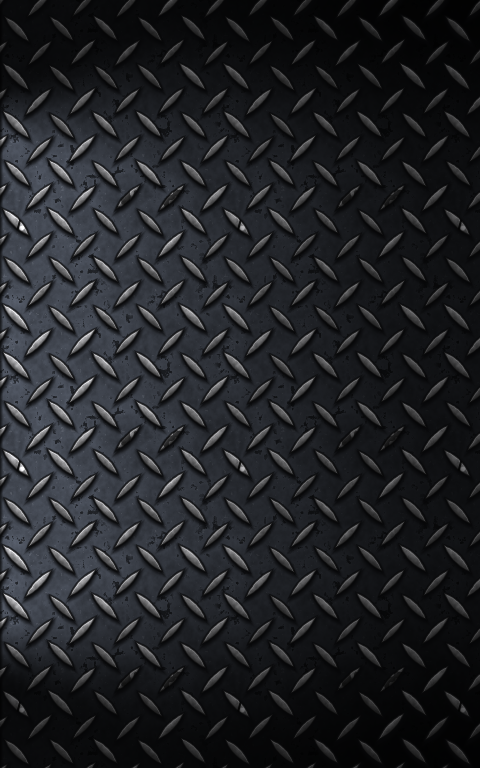
Write a WebGL 2 fragment shader that draws this texture.

```glsl
#version 300 es
precision highp float;
// Worn dark steel tread plate with alternating slanted lozenges, lit from the left.
uniform vec2 u_resolution;
out vec4 fragColor;

#define PITCH vec2(0.0919, 0.1004)    // lozenge spacing, in canvas widths
#define ORIGIN vec2(0.0354, 0.6365)   // centre of one falling lozenge
#define TILE 5.0                      // cells before the wear repeats
#define HALF_LENGTH 0.0375
#define HALF_WIDTH 0.0086
#define STEEL vec3(0.285, 0.307, 0.350)
#define FACE vec3(0.62, 0.62, 0.63)
#define SHADOW vec3(0.022, 0.023, 0.028)

float hash(vec2 p) {
  p = fract(p * vec2(0.1031, 0.1137));
  p += dot(p, p.yx + 33.33);
  return fract((p.x + p.y) * p.x * 7.31);
}

// Value noise that wraps every n cells; t spans one wear tile
float noise(vec2 t, float n) {
  vec2 p = t * n, i = floor(p), f = fract(p);
  f = f * f * (3.0 - 2.0 * f);
  vec2 a = mod(i, n), b = mod(i + 1.0, n);
  return mix(mix(hash(a), hash(vec2(b.x, a.y)), f.x),
             mix(hash(vec2(a.x, b.y)), hash(b), f.x), f.y);
}

float fbm(vec2 t, float n) {
  float sum = 0.0, gain = 0.5;
  for (int k = 0; k < 4; k++) {
    sum += gain * noise(t, n);
    n *= 2.0;
    gain *= 0.5;
  }
  return sum / 0.9375;
}

// Pointed lens formed by two overlapping circles
float lens(vec2 q, vec2 size) {
  float radius = dot(size, size) / (2.0 * size.y);
  return length(vec2(q.x, abs(q.y) + radius - size.y)) - radius;
}

// Pool of light on the left, fading to the right, top and bottom
float lightField(vec2 uv) {
  float side = mix(1.0, 0.2, smoothstep(-0.1, 1.0, uv.x));
  float spread = 0.1 * smoothstep(0.0, 0.4, uv.x);
  float band = smoothstep(0.1 - spread, 0.21 + spread, uv.y)
             * (1.0 - smoothstep(0.8 - spread, 0.9 + spread, uv.y));
  float edge = mix(0.35, 1.0, smoothstep(0.0, 0.008, uv.x));
  return side * mix(0.14, 1.0, band) * edge;
}

// Draws one family of lozenges; slant is -1 for falling and 1 for rising
vec3 addLozenges(vec3 color, vec2 cell, float slant, float light, vec2 t, float pixel) {
  vec2 id = mod(floor(cell + 0.5), TILE);
  vec2 p = (fract(cell + 0.5) - 0.5) * PITCH;
  float seed = hash(id + 17.0 + slant * 5.0);
  p += (vec2(seed, hash(id + 41.0)) - 0.5) * 0.004;

  vec2 along = normalize(vec2(1.0, slant * 1.03));
  vec2 across = vec2(-along.y, along.x);
  vec2 size = vec2(HALF_LENGTH, HALF_WIDTH * (slant < 0.0 ? 1.0 : 0.87));
  size *= 0.95 + 0.1 * seed;
  vec2 q = vec2(dot(p, along), dot(p, across));
  float grain = fbm(t, 60.0);
  float d = lens(q, size) + (grain - 0.5) * 0.0022;

  // Contact shadow and dark rim
  vec2 s = p + vec2(-0.001, 0.005);
  float shade = lens(vec2(dot(s, along), dot(s, across)), size);
  color = mix(color, SHADOW, 0.82 * (1.0 - smoothstep(-0.003, 0.009, shade)));
  color = mix(color, SHADOW, 0.75 * (1.0 - smoothstep(0.0, 0.004, d)));

  // Rounded face: upper flank bright, lower flank dark
  float flank = clamp(q.y / size.y, -1.0, 1.0);
  float tone = 0.78 + 0.38 * flank + 0.22 * q.x / size.x * slant;
  tone *= smoothstep(0.0, 0.0035, -d) * 0.65 + 0.35;
  tone *= 0.75 + 0.5 * grain;
  tone *= 0.85 + 0.3 * seed;
  tone += 0.3 * (1.0 - smoothstep(0.0, 0.0018, abs(d + 0.0025))) * step(0.0, flank);

  // One dented lozenge per tile, and a few scuffed rising ones
  float dented = slant < 0.0 && id.x + id.y < 0.5 ? 1.0 : 0.0;
  float crack = abs(q.x - 0.008 + 0.6 * q.y);
  tone *= 1.0 - 0.85 * dented * (1.0 - smoothstep(0.001, 0.004, crack));
  tone += 0.7 * dented * (1.0 - smoothstep(0.003, 0.007, length(q - vec2(0.017, 0.0))));
  float scuffed = slant > 0.0 && id.y < 1.5 && id.y > 0.5 && id.x > 2.5 ? 1.0 : 0.0;
  tone *= 1.0 - 0.6 * scuffed * smoothstep(0.4, 0.6, noise(t, 50.0));

  vec3 face = FACE * tone * (0.3 + 0.8 * light);
  return mix(color, face, 1.0 - smoothstep(-pixel, pixel, d));
}

void main() {
  vec2 uv = gl_FragCoord.xy / u_resolution;
  vec2 p = gl_FragCoord.xy / u_resolution.x;
  float pixel = 0.8 / u_resolution.x;
  vec2 cell = (p - ORIGIN) / PITCH;
  vec2 t = cell / TILE;
  float light = lightField(uv);

  // Plate: stains, grain, dark pits and pale scuffs
  float stain = fbm(t, 9.0);
  float grain = fbm(t, 48.0);
  vec3 color = STEEL * light * (0.62 + 0.45 * stain + 0.35 * grain);
  float pits = smoothstep(0.62, 0.75, grain) * smoothstep(0.4, 0.65, stain);
  color *= 1.0 - 0.6 * pits;
  color += 0.08 * light * smoothstep(0.72, 0.85, fbm(t + 0.37, 70.0));

  color = addLozenges(color, cell, -1.0, light, t, pixel);
  color = addLozenges(color, cell + 0.5, 1.0, light, t, pixel);
  fragColor = vec4(color, 1.0);
}
```
